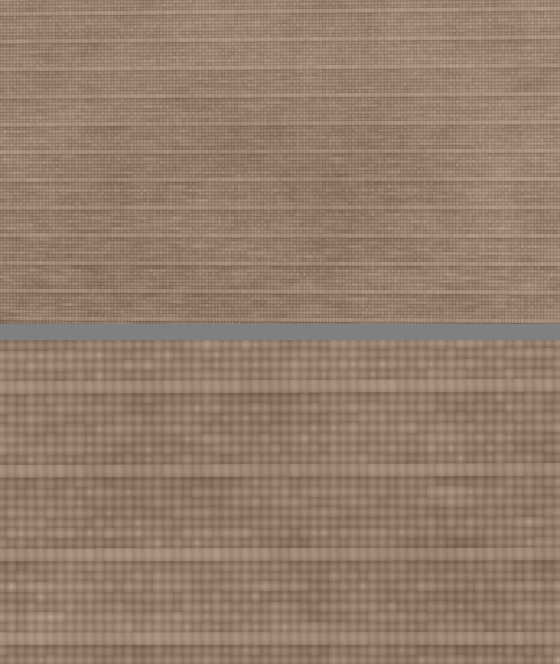
Top, the full canvas; bottom, a detail of the centre.
Give the GLSL for this texture, as a Shadertoy shader.

```glsl
// Taupe ribbed canvas: fine plain weave crossed by raised horizontal cords.
#define COLUMNS 172.0      // warp threads across
#define RIBS 11.56         // cords down the canvas
#define RIB_OFFSET 0.156   // height of the lowest cord, in repeats
#define RIB_WIDTH 0.15     // cord thickness, in repeats
#define ROWS 7.0           // weft threads between two cords
#define FAN 0.30           // spread of the cords toward the right
#define FAN_PIVOT 0.33     // height at which the cords run level
#define WEAR 0.19          // strength of the broad blotches
#define DARK vec3(0.48, 0.39, 0.32)
#define LIGHT vec3(0.68, 0.59, 0.52)

const float TAU = 6.2831853;

float hash(vec2 p) {
    vec3 q = fract(vec3(p.xyx) * 0.1031);
    q += dot(q, q.yzx + 33.33);
    return fract((q.x + q.y) * q.z);
}

vec2 gradient(vec2 cell) {
    float angle = TAU * hash(cell);
    return vec2(cos(angle), sin(angle));
}

// Gradient noise, roughly -0.7 to 0.7
float noise(vec2 p) {
    vec2 i = floor(p), f = fract(p);
    vec2 u = f * f * f * (f * (f * 6.0 - 15.0) + 10.0);
    vec2 e = vec2(1.0, 0.0);
    float low = mix(dot(gradient(i), f), dot(gradient(i + e), f - e), u.x);
    float high = mix(dot(gradient(i + e.yx), f - e.yx),
                     dot(gradient(i + 1.0), f - 1.0), u.x);
    return mix(low, high, u.y);
}

// Brightness of the plain weave; thread.x counts warp, thread.y counts weft
float weaveTone(vec2 thread, float height) {
    vec2 cell = floor(thread) + 40.0;
    vec2 profile = -cos(TAU * thread);
    float crossing = sin(0.5 * TAU * thread.x) * sin(0.5 * TAU * thread.y);
    float tone = 0.51 + 0.13 * profile.x + 0.17 * profile.y + 0.03 * crossing;

    // Uneven yarn: single stitches, whole threads and long weft streaks
    tone += 0.20 * (hash(cell) - 0.5);
    tone += 0.06 * (hash(vec2(cell.x, 7.0)) - 0.5);
    tone += 0.12 * (hash(vec2(3.0, cell.y)) - 0.5);
    float streak = noise(vec2(thread.x * 0.12, cell.y * 5.37));
    tone += streak * mix(0.38, 0.18, height);

    // Shiny stitches, more frequent toward the top
    float shine = step(0.97 - 0.05 * height, hash(cell + 91.0));
    return tone + 0.09 * shine * max(profile.x + profile.y, 0.0);
}

void mainImage(out vec4 fragColor, in vec2 fragCoord) {
    vec2 uv = fragCoord / iResolution.xy;

    // Fabric coordinates, with the cords fanning out slightly
    float warp = uv.x * COLUMNS;
    float ribs = uv.y * RIBS - RIB_OFFSET;
    ribs -= FAN * (uv.x - 0.5) * (uv.y - FAN_PIVOT);
    float ribId = floor(ribs + 0.5);
    float fromRib = ribs - ribId;
    float between = (fract(ribs) - 0.5 * RIB_WIDTH) / (1.0 - RIB_WIDTH);
    float weft = (between + floor(ribs)) * ROWS;
    float tone = weaveTone(vec2(warp, weft), uv.y);

    // Shaded groove on each side of a cord, deeper below
    float edge = RIBS / iResolution.y;
    float grooveSide = fromRib < 0.0 ? 0.28 : 0.10;
    float groove = (abs(fromRib) - 0.5 * RIB_WIDTH - 0.03) / 0.05;
    tone -= grooveSide * exp(-groove * groove);

    // Rounded cord bound by small stitches
    float bead = -cos(TAU * (warp + 0.8 * fromRib));
    float across = fromRib / (0.5 * RIB_WIDTH);
    float ribTone = 0.82 - 0.20 * across * across + 0.07 * across;
    ribTone += 0.11 * bead;
    ribTone += 0.16 * (hash(vec2(floor(warp), ribId + 60.0)) - 0.5);
    ribTone += 0.14 * noise(vec2(uv.x * 22.0, ribId * 3.71));
    float ribMask = 1.0 - smoothstep(-0.6 * edge, 0.6 * edge,
                                     abs(fromRib) - 0.5 * RIB_WIDTH);
    tone = mix(tone, ribTone, ribMask);

    // Broad wear and uneven light, brighter at the top and the right
    tone += WEAR * noise(uv * vec2(4.0, 3.0) + 11.0);
    tone += 0.5 * WEAR * noise(uv * vec2(13.0, 8.0) + 5.0);
    tone += 0.18 * (uv.y - 0.5) + 0.06 * (uv.x - 0.5);
    tone += 0.35 * (uv.x - 0.5) * (uv.x - 0.5);
    tone -= 0.35 * exp(-dot(uv, uv) * 900.0);

    fragColor = vec4(mix(DARK, LIGHT, clamp(tone, -0.3, 1.2)), 1.0);
}
```
